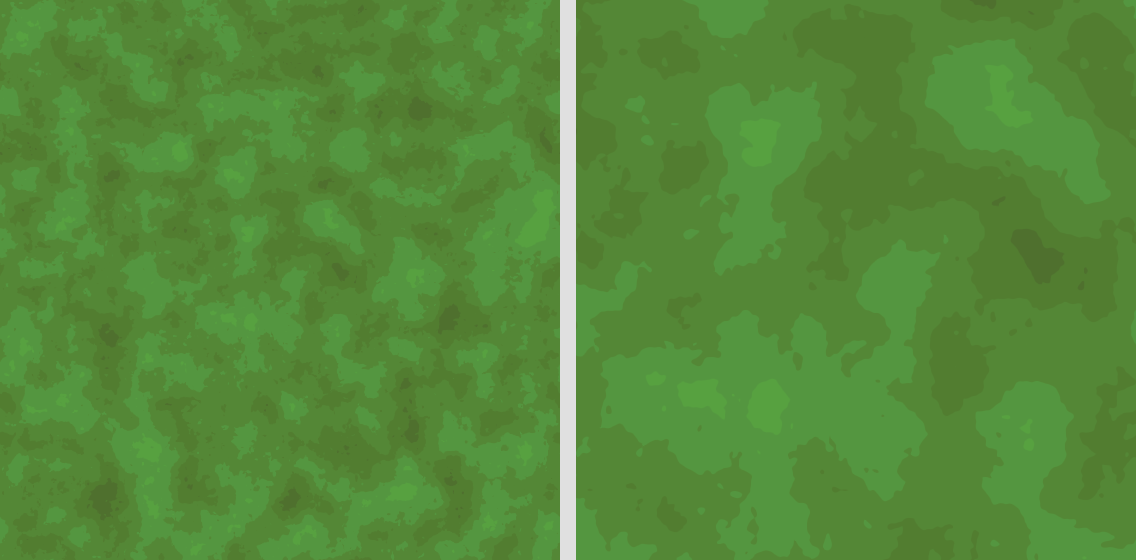
Left, the full canvas; right, a detail of the centre.
A Shadertoy shader for this texture:

```glsl
// Mottled grass: soft green patches in five flat tones, tiling seamlessly.

#define PATCH_CELLS 13    // noise cells per tile for the main patches
#define BROAD_CELLS 6     // cells of the wide drift that groups patches
#define SPECK_CELLS 92    // cells of the small isolated specks
#define OCTAVES 5
#define GAIN 0.46         // amplitude ratio between octaves
#define BROAD_AMOUNT 0.5
#define SPECK_AMOUNT 0.045
#define LEVELS vec4(-2.2, -0.87, 0.55, 2.03)  // tone limits, in deviations

const float TAU = 6.2831853;
const float NOISE_DEVIATION = 0.2157;  // of unit-gradient noise

const vec3 DEEP_GREEN   = vec3(0.31, 0.44, 0.18);
const vec3 DARK_GREEN   = vec3(0.32, 0.49, 0.19);
const vec3 GRASS_GREEN  = vec3(0.33, 0.53, 0.21);
const vec3 LIGHT_GREEN  = vec3(0.33, 0.59, 0.25);
const vec3 BRIGHT_GREEN = vec3(0.34, 0.63, 0.25);

uint scramble(uint n) {
    n = (n ^ (n >> 16)) * 0x7feb352du;
    n = (n ^ (n >> 15)) * 0x846ca68bu;
    return n ^ (n >> 16);
}

// Unit gradient at a lattice point, wrapped to the period
vec2 gradient(ivec2 cell, int period, int seed) {
    uvec2 c = uvec2((cell + period) % period);
    uint h = scramble(c.x + scramble(c.y + scramble(uint(seed))));
    float angle = TAU * float(h >> 8) / 16777216.0;
    return vec2(cos(angle), sin(angle));
}

// Periodic gradient noise, scaled to a standard deviation of one
float tiledNoise(vec2 uv, int period, int seed) {
    vec2 p = uv * float(period);
    ivec2 cell = ivec2(floor(p));
    vec2 f = fract(p);
    vec2 fade = f * f * f * (f * (f * 6.0 - 15.0) + 10.0);
    vec4 corner;
    for (int i = 0; i < 4; i++) {
        ivec2 offset = ivec2(i & 1, i >> 1);
        corner[i] = dot(gradient(cell + offset, period, seed), f - vec2(offset));
    }
    vec2 rows = mix(corner.xz, corner.yw, fade.x);
    return mix(rows.x, rows.y, fade.y) / NOISE_DEVIATION;
}

// Patches, their ragged detail and specks, as one field of unit deviation
float grassField(vec2 uv) {
    float sum = BROAD_AMOUNT * tiledNoise(uv, BROAD_CELLS, 71);
    float variance = BROAD_AMOUNT * BROAD_AMOUNT;
    float amplitude = 1.0;
    int period = PATCH_CELLS;
    for (int i = 0; i < OCTAVES; i++) {
        sum += amplitude * tiledNoise(uv, period, 11 + i);
        variance += amplitude * amplitude;
        amplitude *= GAIN;
        period *= 2;
    }
    // Cubing keeps only the rare peaks, which become specks
    float speck = tiledNoise(uv, SPECK_CELLS, 37);
    return sum / sqrt(variance) + SPECK_AMOUNT * speck * speck * speck;
}

void mainImage(out vec4 fragColor, in vec2 fragCoord) {
    vec2 uv = fragCoord / iResolution.xy;
    float field = grassField(uv);

    // Flat tones with antialiased borders
    float blur = 0.6 * fwidth(field) + 1e-4;
    vec4 above = smoothstep(LEVELS - blur, LEVELS + blur, vec4(field));
    vec3 color = mix(DEEP_GREEN, DARK_GREEN, above.x);
    color = mix(color, GRASS_GREEN, above.y);
    color = mix(color, LIGHT_GREEN, above.z);
    color = mix(color, BRIGHT_GREEN, above.w);
    fragColor = vec4(color, 1.0);
}
```
